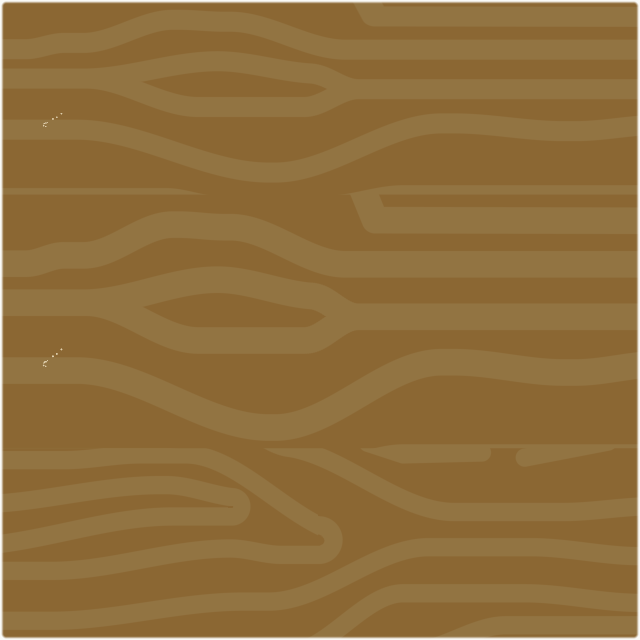
Give the GLSL for this texture, as a WebGL 2 fragment shader.

```glsl
#version 300 es
precision highp float;
uniform vec2 u_resolution;
out vec4 fragColor;

// The canvas is 100 units wide, with y running downwards
float pixel;

float hash(float n) {
    return fract(sin(n * 127.1) * 43758.5453);
}

float ramp(float a, float b, float x) {
    return smoothstep(a, b, x);
}

// Distance to the zero line of a field, corrected for its slope
float line(float field) {
    float slope = length(vec2(dFdx(field), dFdy(field))) / pixel;
    return abs(field) / max(slope, 0.001);
}

float segment(vec2 p, vec2 a, vec2 b) {
    vec2 ab = b - a;
    return length(p - a - ab * clamp(dot(p - a, ab) / dot(ab, ab), 0.0, 1.0));
}

// Field of a tongue between two edges, rounded off at tipX
float tongue(vec2 p, float upper, float lower, float tipX) {
    vec2 q = vec2(max(p.x - tipX, 0.0), p.y - 0.5 * (upper + lower));
    return length(q) - 0.5 * (lower - upper);
}

float ink(float dist, float halfWidth) {
    float soft = max(pixel * 0.75, 0.1);
    return 1.0 - smoothstep(-soft, soft, dist - halfWidth);
}

// Plank with a knot; the scale squeezes it vertically
float knotPlank(vec2 p, float scale) {
    float x = p.x;
    float crest = 41.2 - 1.3 * ramp(4.0, 10.0, x) - 4.8 * ramp(13.0, 27.0, x)
        + 0.4 * ramp(28.0, 35.0, x) + 5.8 * ramp(36.0, 54.0, x);
    float eyeTop = 47.3 - 3.6 * ramp(13.0, 34.0, x)
        + 2.6 * ramp(34.0, 50.0, x) + 3.2 * ramp(48.5, 56.0, x);
    float eyeBottom = 47.3 + 5.9 * ramp(13.5, 31.0, x) - 3.7 * ramp(47.5, 56.0, x);
    float trough = 57.9 + 8.9 * ramp(12.0, 42.0, x) - 10.2 * ramp(43.0, 69.0, x)
        + 1.6 * ramp(71.0, 88.0, x) - 1.3 * ramp(90.0, 103.0, x);
    float foot = 72.1 + 1.6 * ramp(26.0, 34.0, x) - 2.2 * ramp(51.0, 63.0, x);

    float d = min(line(p.y - crest), line(p.y - trough));
    d = min(d, min(line(p.y - eyeTop), line(p.y - eyeBottom)));
    d = min(d, line(p.y - foot));
    float hook = min(segment(p, vec2(56.4, 29.0), vec2(58.6, 34.4)),
                     segment(p, vec2(58.6, 34.4), vec2(104.0, 34.5)));
    return ink(min(d, hook * scale), 2.08 * scale);
}

// Plank with nested tongues on the left and a sweep of lines on the right
float tonguePlank(vec2 p) {
    float x = p.x;
    float bigX = min(x, 49.8);
    float bigTop = 71.9 - 0.9 * ramp(10.0, 22.0, bigX) + 12.8 * ramp(29.0, 56.0, bigX);
    float bigBottom = 89.2 - 3.5 * ramp(8.0, 36.0, bigX) + ramp(36.0, 44.0, bigX);
    float smallX = min(x, 36.2);
    float smallTop = 78.8 - 3.0 * ramp(-4.0, 25.0, smallX) + 2.0 * ramp(26.0, 38.0, smallX);
    float smallBottom = 85.4 - 4.7 * ramp(-6.0, 27.0, smallX);
    float fall = 66.0 + 3.8 * ramp(36.0, 45.0, x) + 10.2 * ramp(43.0, 71.0, x)
        - 0.9 * ramp(88.0, 102.0, x);
    float rise = 97.0 - 3.0 * ramp(8.0, 38.0, x) - 8.5 * ramp(42.0, 67.0, x)
        + 1.4 * ramp(83.0, 100.0, x);
    float lowRise = 102.0 - 9.3 * ramp(45.0, 63.0, x) + 1.5 * ramp(82.0, 100.0, x);
    float base = 101.8 - 4.1 * ramp(64.0, 79.0, x);

    float d = line(tongue(p, bigTop, bigBottom, 49.8));
    d = min(d, line(tongue(p, smallTop, smallBottom, 36.2)));
    d = min(d, min(line(p.y - fall), line(p.y - rise)));
    d = min(d, min(line(p.y - lowRise), line(p.y - base)));
    // Short stubs along the seam
    d = min(d, segment(p, vec2(57.5, 69.2), vec2(63.0, 71.0)));
    d = min(d, segment(p, vec2(63.0, 71.0), vec2(75.3, 70.7)));
    d = min(d, segment(p, vec2(82.0, 71.5), vec2(95.0, 69.0)));
    return ink(d, 1.43);
}

// Pale chips gathered beside the knot
float chips(vec2 p) {
    float cover = 0.0;
    for (float i = 0.0; i < 9.0; i++) {
        float t = i / 8.0;
        vec2 jitter = vec2(hash(i + 1.0), hash(i + 31.0)) - 0.5;
        vec2 centre = mix(vec2(7.0, 57.0), vec2(9.9, 54.4), t * t * t) + jitter * vec2(0.7, 1.0);
        float radius = 0.06 + 0.09 * hash(i + 61.0);
        cover = max(cover, 1.0 - smoothstep(radius - 0.06, radius + 0.08, length(p - centre)));
    }
    return cover;
}

void main() {
    pixel = 100.0 / u_resolution.y;
    vec2 p = gl_FragCoord.xy / u_resolution * 100.0;
    p.y = 100.0 - p.y;

    // Three planks: squeezed knot, full knot, tongues
    vec2 squeezed = vec2(p.x, 41.02 + (p.y - 7.55) / 0.753);
    float topGrain = knotPlank(squeezed, 0.753);
    float midGrain = knotPlank(p, 1.0);
    float lowGrain = tonguePlank(p);
    float pastTop = smoothstep(-0.5, 0.5, (p.y - 30.4) / pixel);
    float pastMid = smoothstep(-0.5, 0.5, (p.y - 70.05) / pixel);
    float grain = mix(mix(topGrain, midGrain, pastTop), lowGrain, pastMid);

    vec3 color = mix(vec3(0.545, 0.405, 0.2), vec3(0.573, 0.453, 0.259), grain);
    color = mix(color, vec3(0.93, 0.88, 0.76), 0.85 * max(chips(squeezed), chips(p)));

    // Soft white rim with rounded corners
    vec2 corner = abs(p - 50.0) - 49.0;
    float inset = 1.0 - length(max(corner, 0.0)) - min(max(corner.x, corner.y), 0.0);
    color = mix(vec3(0.98, 0.98, 0.97), color, smoothstep(0.1, 0.65, inset));
    fragColor = vec4(color, 1.0);
}
```
